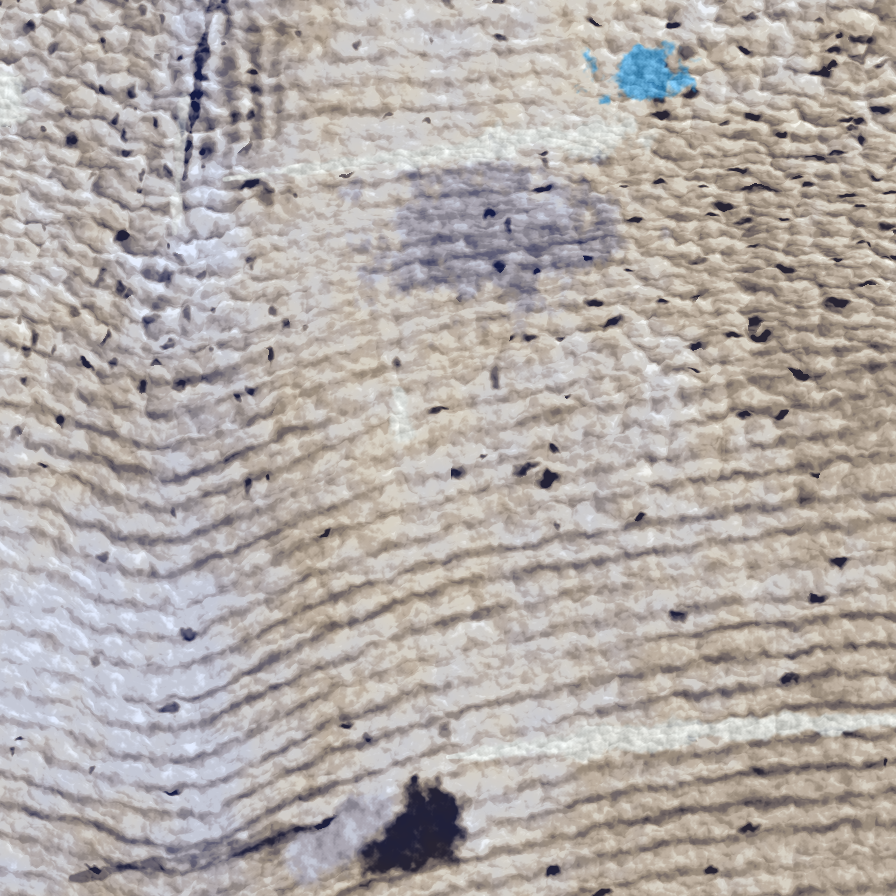
Reproduce this texture procedurally as a WebGL 2 fragment shader.

```glsl
#version 300 es
precision highp float;
// Weathered wood: bent grain, pitted bumpy relief, paint streaks, a knot and a gouge.
uniform vec2 u_resolution;
out vec4 fragColor;

const vec3 HOLE = vec3(0.14, 0.14, 0.23);
const vec3 SHADE = vec3(0.44, 0.41, 0.43);
const vec3 BROWN = vec3(0.59, 0.55, 0.52);
const vec3 TAN = vec3(0.73, 0.69, 0.66);
const vec3 PALE = vec3(0.83, 0.82, 0.80);
const vec3 WHITE = vec3(0.95, 0.96, 0.96);
const vec3 BLUE = vec3(0.28, 0.61, 0.82);

vec2 hash2(vec2 p) {
    vec3 q = fract(p.xyx * vec3(0.1031, 0.1030, 0.0973));
    q += dot(q, q.yzx + 33.33);
    return fract((q.xx + q.yz) * q.zy);
}

// Cellular noise: distance to the nearest point, and its random id
vec2 cells(vec2 p) {
    vec2 base = floor(p);
    vec2 nearest = vec2(9.0, 0.0);
    for (int j = -1; j <= 1; j++)
    for (int i = -1; i <= 1; i++) {
        vec2 cell = base + vec2(i, j);
        vec2 rnd = hash2(cell + 100.0);
        float d = length(cell + rnd - p);
        if (d < nearest.x) nearest = vec2(d, fract(rnd.x * 17.0 + rnd.y * 31.0));
    }
    return nearest;
}

// Rotated, warped sines; roughly -1 to 1
float layeredSines(vec2 p) {
    float sum = 0.0, amp = 0.5;
    for (int i = 0; i < 5; i++) {
        p = mat2(1.36, 1.02, -1.02, 1.36) * p + 1.7;
        sum += amp * sin(p.x + 1.4 * sin(p.y + float(i)));
        amp *= 0.64;
    }
    return sum;
}

// Side-lit slope of rounded bumps
float relief(vec2 p, vec2 toLight) {
    float here = cells(p).x, there = cells(p + toLight).x;
    return there * there - here * here;
}

// Soft holes in a random share of the cells
float pits(vec2 p, float density) {
    vec2 c = cells(p);
    float radius = mix(0.18, 0.46, fract(c.y * 57.0));
    return step(c.y, density) * (1.0 - smoothstep(radius * 0.3, radius, c.x));
}

float blot(vec2 p, vec2 centre, vec2 radii, float soft, float rough) {
    return 1.0 - smoothstep(-soft, soft, length((p - centre) / radii) - 1.0 + rough);
}

// Line from a to b whose half-width runs from wa to wb
float streak(vec2 p, vec2 a, vec2 b, float wa, float wb, float rough) {
    vec2 ab = b - a;
    float t = clamp(dot(p - a, ab) / dot(ab, ab), 0.0, 1.0);
    float d = length(p - a - t * ab) / mix(wa, wb, t);
    return 1.0 - smoothstep(0.6, 1.4, d + rough);
}

// Height of the grain: a valley at left, rising and flattening to the right
float grainBend(vec2 p) {
    float d = p.x - 0.22;
    float right = 0.5 * (d + sqrt(d * d + 0.003));
    float bend = 0.22 * (1.0 - exp(-3.2 * right)) + 0.06 * smoothstep(0.0, 0.25, -d);
    return bend * (1.0 - 0.85 * smoothstep(0.55, 0.95, p.y));
}

vec3 woodRamp(float tone) {
    vec3 c = mix(HOLE, SHADE, smoothstep(0.17, 0.42, tone));
    c = mix(c, BROWN, smoothstep(0.42, 0.55, tone));
    c = mix(c, TAN, smoothstep(0.55, 0.69, tone));
    c = mix(c, PALE, smoothstep(0.69, 0.81, tone));
    return mix(c, WHITE, smoothstep(0.86, 1.02, tone));
}

void main() {
    vec2 uv = gl_FragCoord.xy / u_resolution;
    float broad = layeredSines(uv * 3.0);
    float rough = layeredSines(uv * 28.0);
    float edge = layeredSines(uv * 47.0 + 5.0);
    float grit = layeredSines(uv * 110.0);
    vec2 warp = vec2(rough, edge);
    vec2 grain = vec2(uv.x, uv.y - grainBend(uv) + 0.004 * broad);

    // Regions
    float upper = smoothstep(0.35, 0.7, uv.y + 0.08 * broad);
    float left = 1.0 - smoothstep(0.2, 0.38, uv.x + 0.04 * broad);
    float right = smoothstep(0.5, 0.85, uv.x + 0.05 * broad);
    float seam = exp(-pow((uv.x - 0.22) / 0.05, 2.0));
    float knot = blot(uv, vec2(0.55, 0.735), vec2(0.13, 0.07), 0.4, 0.5 * rough + 0.3 * edge);

    // Grooves and relief
    float wave = 0.5 + 0.5 * sin(grain.y * 185.0 + broad + 0.8 * rough + 0.5 * edge);
    float wear = clamp(0.85 + 0.5 * layeredSines(grain * vec2(5.0, 16.0)), 0.25, 1.3);
    float groove = wave * wave * wave * wear * (1.0 - 0.5 * upper);
    float coarse = relief((grain + 0.006 * warp) * vec2(36.0, 54.0), vec2(0.2, 0.25));
    float fine = relief((grain + 0.004 * warp) * vec2(90.0, 125.0), vec2(0.2, 0.25));
    float stains = layeredSines(uv * vec2(9.0, 1.5));
    float tone = 0.745 + 0.085 * broad + 0.05 * stains + 0.06 * grit + 0.035 * rough;
    tone += coarse * mix(0.25, 0.65, upper * max(left, right)) + 0.16 * fine;
    tone -= 0.26 * groove + knot * (0.13 + 0.1 * edge);
    tone += 0.06 * (1.0 - smoothstep(0.0, 0.15, uv.x)) + 0.03 * seam;

    // Pits: slits along the grain at right, rounder ones at left
    float slits = pits((grain + 0.006 * warp) * vec2(24.0, 48.0), 0.03 + 0.27 * upper * right);
    float dents = pits((uv + 0.007 * warp) * vec2(44.0, 36.0), 0.02 + 0.36 * upper * left + 0.1 * knot);
    tone -= 0.5 * slits + 0.36 * dents;

    // Folds and crack at the top of the seam
    float folds = blot(uv, vec2(0.26, 0.91), vec2(0.07, 0.13), 0.4, 0.4 * rough);
    tone -= folds * (0.1 + 0.13 * sin(uv.x * 210.0 + 2.0 * broad + 1.2 * rough + 12.0 * uv.y));
    tone -= 0.35 * streak(uv, vec2(0.205, 0.8), vec2(0.235, 1.0), 0.003, 0.006, 0.9 * edge);

    // Gouge with its long shadow and raised chip
    tone -= 0.25 * streak(uv, vec2(0.08, 0.02), vec2(0.4, 0.08), 0.004, 0.016, 0.9 * rough);
    float gouge = streak(uv, vec2(0.42, 0.05), vec2(0.495, 0.078), 0.02, 0.034, 0.5 * rough + 0.3 * edge);
    gouge = max(gouge, streak(uv, vec2(0.465, 0.08), vec2(0.462, 0.13), 0.03, 0.006, 0.4 * edge));
    tone = mix(tone, 0.17 + 0.08 * grit + 0.06 * edge, gouge);
    float chip = streak(uv, vec2(0.352, 0.045), vec2(0.425, 0.1), 0.03, 0.017, 0.4 * rough + 0.3 * edge);
    tone = mix(tone, 0.67 + 0.13 * rough + 0.08 * grit, chip);

    // Colour: warm centre, cool left side, seam and knot
    vec3 color = woodRamp(tone);
    float cool = 0.5 * left + 0.3 * seam + knot + chip + 0.4 * broad + 0.25 * rough + 0.1;
    color += mix(vec3(0.015, 0.0, -0.03), vec3(-0.06, -0.035, 0.04), clamp(cool, 0.0, 1.0));

    // Paint: streaks, dabs and a blue patch
    float fray = 0.6 * rough + 0.5 * edge;
    float paint = streak(uv, vec2(0.25, 0.80), vec2(0.70, 0.858), 0.003, 0.018, fray);
    paint = max(paint, streak(uv, vec2(0.50, 0.155), vec2(0.68, 0.178), 0.002, 0.016, fray));
    paint = max(paint, streak(uv, vec2(0.68, 0.178), vec2(1.02, 0.198), 0.013, 0.007, fray));
    paint = max(paint, streak(uv, vec2(0.446, 0.56), vec2(0.453, 0.515), 0.007, 0.012, 0.6 * edge));
    paint = max(paint, blot(uv, vec2(0.005, 0.885), vec2(0.028, 0.03), 0.2, 0.4 * edge));
    paint = max(paint, 0.6 * streak(uv, vec2(0.205, 0.89), vec2(0.195, 0.74), 0.006, 0.003, fray));
    color = mix(color, vec3(0.87, 0.89, 0.88) + 0.2 * fine + 0.09 * grit, 0.8 * paint);
    float bluePaint = blot(uv, vec2(0.712, 0.918), vec2(0.045, 0.026), 0.25, fray);
    color = mix(color, BLUE + 0.15 * grit + 0.2 * fine, 0.85 * bluePaint);

    fragColor = vec4(clamp(color, 0.0, 1.0), 1.0);
}
```
